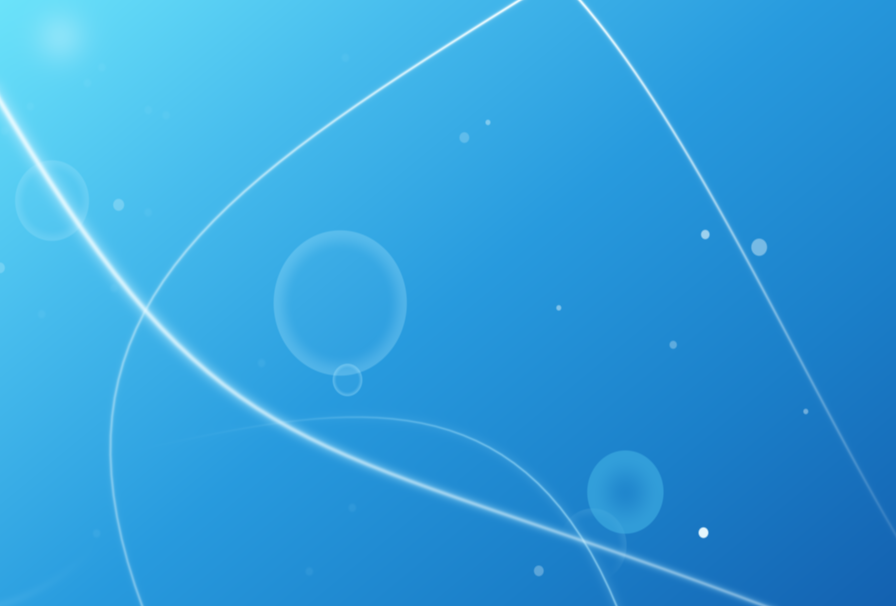
Write a Shadertoy shader that draws this background.

```glsl
// A glossy blue backdrop: a diagonal colour ramp crossed by glowing Bezier
// ribbons, with translucent bubbles, bright beads and faint scattered motes.
// Every layer is a distance field turned into soft coverage and blended.

const float ASPECT = 1.48;
const vec3 WHITE = vec3(0.94, 0.99, 1.0);
const vec3 PALE_BLUE = vec3(0.70, 0.92, 1.0);
const vec3 TEAL = vec3(0.25, 0.69, 0.89);

// Centre x, centre y, radius, opacity
const vec4 BUBBLES[4] = vec4[4](
    vec4(0.562, 0.500, 0.110, 0.28), vec4(0.574, 0.373, 0.0245, 0.36),
    vec4(0.086, 0.669, 0.061, 0.24), vec4(0.979, 0.100, 0.056, 0.13));

const vec4 BEADS[11] = vec4[11](
    vec4(1.254, 0.592, 0.013, 0.42), vec4(1.165, 0.613, 0.007, 0.60),
    vec4(1.162, 0.121, 0.008, 0.95), vec4(1.112, 0.431, 0.006, 0.30),
    vec4(1.331, 0.321, 0.004, 0.40), vec4(0.923, 0.492, 0.004, 0.45),
    vec4(0.890, 0.058, 0.008, 0.30), vec4(0.196, 0.662, 0.009, 0.25),
    vec4(0.767, 0.773, 0.008, 0.22), vec4(0.806, 0.798, 0.004, 0.40),
    vec4(0.000, 0.558, 0.008, 0.22));

vec2 hash2(float n) {
    vec3 h = fract(vec3(n) * vec3(0.1031, 0.1030, 0.0973));
    h += dot(h, h.yzx + 33.33);
    return fract((h.xx + h.yz) * h.zy);
}

// Five-stop ramp, s runs from the light corner to the dark one
vec3 ramp(float s) {
    vec3 c = mix(vec3(0.42, 0.89, 0.98), vec3(0.28, 0.74, 0.93), clamp(s * 4.0, 0.0, 1.0));
    c = mix(c, vec3(0.155, 0.605, 0.87), clamp(s * 4.0 - 1.0, 0.0, 1.0));
    c = mix(c, vec3(0.105, 0.50, 0.79), clamp(s * 4.0 - 2.0, 0.0, 1.0));
    return mix(c, vec3(0.075, 0.38, 0.69), clamp(s * 4.0 - 3.0, 0.0, 1.0));
}

vec2 bezier(vec2 a, vec2 b, vec2 c, vec2 d, float t) {
    float u = 1.0 - t;
    return u * u * u * a + 3.0 * u * t * (u * b + t * c) + t * t * t * d;
}

// Distance to a cubic curve, and the parameter of the nearest point
vec2 curve(vec2 p, vec2 a, vec2 b, vec2 c, vec2 d) {
    const int STEPS = 36;
    vec2 nearest = vec2(1e3, 0.0);
    vec2 from = a;
    for (int i = 1; i <= STEPS; i++) {
        vec2 to = bezier(a, b, c, d, float(i) / float(STEPS));
        vec2 seg = to - from;
        float h = clamp(dot(p - from, seg) / dot(seg, seg), 0.0, 1.0);
        float dist = length(p - from - seg * h);
        if (dist < nearest.x) nearest = vec2(dist, (float(i) - 1.0 + h) / float(STEPS));
        from = to;
    }
    return nearest;
}

float glow(float dist, float width) {
    float q = dist / width;
    return exp(-q * q);
}

// Distance from the centre of a slightly tall ellipse, 1 at its rim
float ovalRadius(vec2 p, vec2 centre, float radius) {
    return length((p - centre) / vec2(1.0, 1.09)) / radius;
}

float disc(float r, float radius, float soft) {
    return 1.0 - smoothstep(1.0 - soft / radius, 1.0 + soft / radius, r);
}

void mainImage(out vec4 fragColor, in vec2 fragCoord) {
    vec2 uv = fragCoord / iResolution.xy;
    vec2 p = uv * vec2(ASPECT, 1.0);
    float px = 1.0 / iResolution.y;
    float thin = max(0.0022, 0.7 * px);

    // Background and corner light
    vec3 col = ramp(0.55 * uv.x + 0.45 * (1.0 - uv.y));
    col = mix(col, WHITE, 0.28 * glow(length(p - vec2(0.100, 0.938)), 0.042));

    // Faint motes
    for (int i = 0; i < 14; i++) {
        vec2 h = hash2(float(i) + 7.0);
        float r = ovalRadius(p, h * vec2(0.75, 0.95), 0.006);
        col = mix(col, PALE_BLUE, 0.08 * disc(r, 0.006, 0.003));
    }

    // Bubbles: thin body, bright inner rim
    for (int i = 0; i < 4; i++) {
        vec4 b = BUBBLES[i];
        float r = ovalRadius(p, b.xy, b.z);
        float body = 0.16 + 0.84 * smoothstep(0.70, 1.0, r);
        float side = i == 3 ? smoothstep(-0.6, 1.0, dot(p - b.xy, vec2(0.7)) / b.z) : 1.0;
        col = mix(col, PALE_BLUE, b.w * body * side * disc(r, b.z, 1.2 * px));
    }
    float tealR = ovalRadius(p, vec2(1.033, 0.188), 0.063);
    col = mix(col, TEAL, mix(0.15, 0.62, smoothstep(0.0, 0.9, tealR)) * disc(tealR, 0.063, 1.2 * px));

    // Faint arcs
    vec2 k = curve(p, vec2(0.183, 0.248), vec2(0.540, 0.325), vec2(0.852, 0.410), vec2(1.021, -0.006));
    col = mix(col, PALE_BLUE, smoothstep(0.0, 0.9, k.y) * (0.45 * glow(k.x, thin) + 0.10 * glow(k.x, 0.010)));
    k = curve(p, vec2(-0.02, -0.004), vec2(0.04, 0.01), vec2(0.10, 0.04), vec2(0.16, 0.10));
    col = mix(col, PALE_BLUE, 0.10 * (1.0 - k.y) * glow(k.x, 0.008));

    // Long thin arcs, brightest at the top edge
    k = curve(p, vec2(0.865, 1.004), vec2(0.348, 0.683), vec2(0.054, 0.483), vec2(0.237, -0.006));
    float fade = mix(0.38, 1.0, pow(1.0 - k.y, 2.5));
    col = mix(col, WHITE, fade * (0.85 * glow(k.x, thin * 1.2) + 0.12 * glow(k.x, 0.007)));
    k = curve(p, vec2(0.954, 1.004), vec2(1.148, 0.783), vec2(1.319, 0.388), vec2(1.490, 0.100));
    fade = mix(0.12, 1.0, pow(1.0 - k.y, 1.2));
    col = mix(col, WHITE, fade * (0.85 * glow(k.x, thin * 1.2) + 0.12 * glow(k.x, 0.007)));

    // Main ribbon, tapering to the right
    k = curve(p, vec2(-0.010, 0.850), vec2(0.371, 0.206), vec2(0.488, 0.294), vec2(1.279, -0.006));
    col = mix(col, PALE_BLUE, mix(0.50, 0.22, k.y) * glow(k.x, mix(0.016, 0.007, k.y)));
    col = mix(col, WHITE, mix(0.85, 0.32, k.y) * glow(k.x, mix(0.0055, 0.0030, k.y)));

    // Beads
    for (int i = 0; i < 11; i++) {
        vec4 b = BEADS[i];
        col = mix(col, WHITE, b.w * disc(ovalRadius(p, b.xy, b.z), b.z, max(px, 0.002)));
    }
    fragColor = vec4(col, 1.0);
}
```
